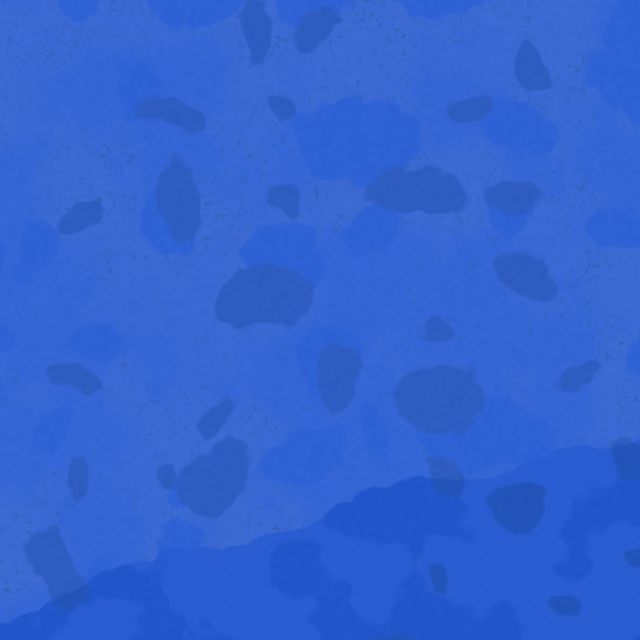
Give the GLSL for this texture, as a WebGL 2 fragment shader.

```glsl
#version 300 es
precision highp float;
// Mottled blue ground with scattered blots, fine specks and a deeper band along the bottom.
uniform vec2 u_resolution;
out vec4 fragColor;

// Colours
const vec3 GROUND_PALE = vec3(0.235, 0.414, 0.825);
const vec3 GROUND_RICH = vec3(0.208, 0.398, 0.838);
const vec3 BLOT_BRIGHT = vec3(0.182, 0.383, 0.832);
const vec3 BLOT_DARK = vec3(0.180, 0.362, 0.755);
const vec3 BAND_LIGHT = vec3(0.162, 0.362, 0.818);
const vec3 BAND_DEEP = vec3(0.130, 0.335, 0.795);
const vec3 BAND_BLOT = vec3(0.138, 0.328, 0.725);
const vec3 SPECK = vec3(0.190, 0.370, 0.690);

// Shapes, in canvas units
const float EDGE = 0.0035;
const float WARP = 0.022;
const float RAGGED = 0.006;
const float SPECK_CELLS = 190.0;
const float SPECK_STRENGTH = 0.55;
const float BAND_START = 0.02;
const float BAND_RISE = 0.31;

float hash(vec2 p) {
  vec3 q = fract(vec3(p.xyx) * 0.1031);
  q += dot(q, q.yzx + 33.33);
  return fract((q.x + q.y) * q.z);
}

float noise(vec2 p) {
  vec2 i = floor(p), f = fract(p);
  f = f * f * (3.0 - 2.0 * f);
  return mix(mix(hash(i), hash(i + vec2(1, 0)), f.x),
             mix(hash(i + vec2(0, 1)), hash(i + vec2(1, 1)), f.x), f.y);
}

float fbm(vec2 p) {
  float sum = 0.0, weight = 0.5;
  for (int k = 0; k < 4; k++) {
    sum += weight * noise(p);
    p = p * 2.03 + 17.3;
    weight *= 0.5;
  }
  return sum / 0.9375;
}

vec2 noise2(vec2 p) {
  return vec2(noise(p), noise(p + 53.7)) - 0.5;
}

// Coverage of a shape from its signed distance
float cover(float d) {
  return 1.0 - smoothstep(-EDGE, EDGE, d);
}

// Signed distance to stretched, warped blots scattered one per cell
float blots(vec2 p, float cells, float chance, vec2 radii, float seed) {
  p += WARP * 2.0 * noise2(p * 13.0 + seed) + RAGGED * 2.0 * noise2(p * 60.0 + seed);
  vec2 home = floor(p * cells);
  float nearest = 1.0;
  for (int j = -1; j <= 1; j++) {
    for (int i = -1; i <= 1; i++) {
      vec2 cell = home + vec2(i, j);
      vec2 key = cell + seed;
      if (hash(key + 91.0) > chance) continue;
      vec2 jitter = vec2(hash(key + 11.0), hash(key + 29.0));
      vec2 q = p - (cell + 0.15 + 0.7 * jitter) / cells;
      float a = 6.2832 * hash(key + 47.0);
      q = mat2(cos(a), sin(a), -sin(a), cos(a)) * q;
      q.x /= 1.0 + 0.9 * hash(key + 63.0);
      float size = hash(key + 77.0);
      nearest = min(nearest, length(q) - mix(radii.x, radii.y, size * size));
    }
  }
  return nearest;
}

void main() {
  vec2 uv = gl_FragCoord.xy / u_resolution;

  // Softly mottled ground
  float mottle = smoothstep(0.36, 0.64, fbm(uv * 7.0 + 4.0));
  vec3 ground = mix(GROUND_PALE, GROUND_RICH, mottle);

  // Bright and dark blots
  float bright = cover(blots(uv, 5.5, 0.72, vec2(0.026, 0.064), 120.0));
  float dark = cover(blots(uv, 6.5, 0.58, vec2(0.018, 0.048), 310.0));
  ground = mix(ground, BLOT_BRIGHT, bright);
  ground = mix(ground, BLOT_DARK, dark);

  // Deeper band with a ragged, rising upper edge
  float top = BAND_START + BAND_RISE * pow(uv.x, 0.85);
  top += 0.09 * (fbm(uv * 8.0 + 31.0) - 0.5) + 0.012 * (noise(uv * 55.0) - 0.5);
  float band = cover(uv.y - top);
  float deep = cover(0.1 * (0.53 - fbm(uv * 9.0 + 70.0)));
  vec3 water = mix(BAND_LIGHT, BAND_DEEP, deep);
  water = mix(water, BAND_BLOT, dark);
  vec3 colour = mix(ground, water, band);

  // Clustered fine specks, sparse on blots and band
  float cluster = smoothstep(0.25, 0.75, fbm(uv * 11.0 + 90.0));
  float speck = smoothstep(0.70, 0.95, noise(uv * SPECK_CELLS));
  float room = (1.0 - 0.85 * bright) * (1.0 - 0.6 * dark) * (1.0 - 0.85 * band);
  room *= 1.0 - 0.4 * mottle;
  colour = mix(colour, SPECK, SPECK_STRENGTH * speck * room * (0.4 + cluster));

  // Faint grain
  colour += 0.012 * (noise(uv * 150.0 + 7.0) - 0.5) * (1.0 - 0.5 * band);
  fragColor = vec4(colour, 1.0);
}
```
